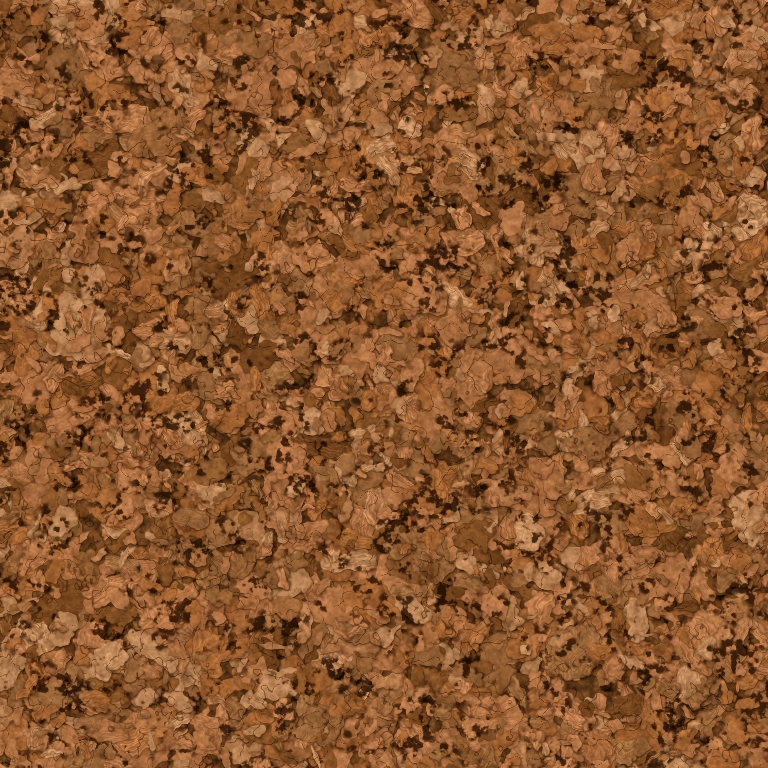
Give the GLSL for this texture, as a Shadertoy shader.

```glsl
// Pressed cork: layers of scattered, ragged flakes in mixed sizes, each with
// its own tint, tilt and growth streaks. Thin contact shadows, cracks, pockets
// and fine grain are gathered in one shade value that also deepens the hue.

float hash(vec2 p) {
    vec3 q = fract(p.xyx * 0.1031);
    q += dot(q, q.yzx + 33.33);
    return fract((q.x + q.y) * q.z);
}

vec4 hash4(vec2 p) {
    vec4 q = fract(p.xyxy * vec4(0.1031, 0.1030, 0.0973, 0.1099));
    q += dot(q, q.wzxy + 33.33);
    return fract((q.xxyz + q.yzzw) * q.zywx);
}

float noise(vec2 p) {
    vec2 i = floor(p), f = fract(p);
    f = f * f * (3.0 - 2.0 * f);
    return mix(mix(hash(i), hash(i + vec2(1, 0)), f.x),
               mix(hash(i + vec2(0, 1)), hash(i + vec2(1, 1)), f.x), f.y);
}

float fbm(vec2 p) {
    float sum = 0.0, amp = 0.57;
    for (int i = 0; i < 3; i++) {
        sum += amp * noise(p);
        p = mat2(1.6, 1.2, -1.2, 1.6) * p + 17.3;
        amp *= 0.5;
    }
    return sum;
}

mat2 turn(float a) {
    return mat2(cos(a), -sin(a), sin(a), cos(a));
}

// Flake tints from dark bark to pale cork
vec3 corkTint(float h) {
    vec3 c = vec3(0.40, 0.23, 0.09);
    c = mix(c, vec3(0.47, 0.28, 0.12), smoothstep(0.02, 0.06, h));
    c = mix(c, vec3(0.53, 0.34, 0.18), smoothstep(0.09, 0.15, h));
    c = mix(c, vec3(0.57, 0.34, 0.16), smoothstep(0.27, 0.33, h));
    c = mix(c, vec3(0.62, 0.39, 0.22), smoothstep(0.46, 0.54, h));
    return mix(c, vec3(0.65, 0.45, 0.28), smoothstep(0.82, 0.92, h));
}

void mainImage(out vec4 fragColor, in vec2 fragCoord) {
    vec2 uv = fragCoord / iResolution.y;
    float edge = max(0.0005, 0.6 / iResolution.y);
    vec3 albedo = vec3(0.52, 0.33, 0.16);
    float grain = fbm(uv * 135.0 + 40.0);
    float shade = 0.45 + 0.5 * grain;

    // Coarse and fine warps that make the outlines ragged
    vec2 warp = 0.028 * (vec2(fbm(uv * 42.0), fbm(uv * 42.0 + 300.0)) - 0.5);
    warp += 0.0036 * (vec2(noise(uv * 190.0), noise(uv * 190.0 + 90.0)) - 0.5);

    // Cells per canvas height for each layer, bottom to top
    float density[5] = float[5](38.0, 27.0, 17.0, 28.0, 52.0);

    for (int layer = 0; layer < 5; layer++) {
        float freq = density[layer];
        vec2 seed = vec2(37.0, 71.0) * float(layer + 1);
        float keep = layer < 2 ? 1.0 : layer == 4 ? 0.33 : 0.5;
        vec2 p = (uv + turn(2.4 * float(layer)) * warp) * freq;

        for (int k = 0; k < 9; k++) {
            vec2 id = floor(p) + vec2(k % 3 - 1, k / 3 - 1);
            vec4 place = hash4(id + seed);
            vec2 rel = p - id - place.xy;
            if (place.z > keep || dot(rel, rel) > 0.8) continue;

            // Rotated, rounded box with random length and width
            vec4 form = hash4(id + seed + 211.0);
            vec2 q = turn(6.2832 * place.w) * rel;
            vec2 radii = mix(0.40, 0.76, form.x) * vec2(1.0, mix(0.28, 0.85, form.y));
            vec2 n = abs(q / radii);
            n *= sqrt(n);
            float d = (pow(dot(n, n), 0.3333) - 1.0) * radii.y / freq;
            if (d > 0.006) continue;

            // Contact shadow, deeper at the lower right and uneven in strength
            float side = dot(rel / (length(rel) + 0.001), vec2(0.6, -0.8));
            float depth = (0.21 + 0.19 * side) * (0.4 + 1.2 * form.z);
            shade *= 1.0 - depth * exp(-max(d, 0.0) / 0.0015);

            float cover = smoothstep(edge, -edge, d);
            if (cover > 0.0) {
                // Growth streaks bend along the length of the flake
                vec4 look = hash4(id + seed + 433.0);
                vec2 g = q / freq;
                float bend = noise(g * vec2(75.0, 230.0) + id);
                float streak = sin(g.y * 1000.0 + 9.0 * bend) + 1.4 * bend - 0.7;
                float flake = 1.0 + 0.12 * look.x * look.x * streak;
                flake += 0.09 * (look.y - 0.5) - 0.03 * side * length(q / radii);
                flake *= 1.0 - 0.13 * smoothstep(-0.0014, 0.0, d);
                albedo = mix(albedo, corkTint(look.z), cover);
                shade = mix(shade, flake, cover);
            }
        }
    }

    // Mottling and fine grain
    shade *= 1.0 + 0.36 * (grain - 0.5);
    shade *= 1.0 + 0.13 * (noise(uv * 330.0) - 0.5);

    // Short, thin cracks that wander across the flakes
    float crack = smoothstep(0.026, 0.0, abs(fbm(uv * 46.0 + 210.0) - 0.5));
    float patches = fbm(uv * 38.0 + 8.0);
    shade *= 1.0 - 0.36 * crack * smoothstep(0.60, 0.42, patches);

    // Small dark crumbly pockets
    shade *= 1.0 - 0.60 * smoothstep(0.54, 0.67, patches) * smoothstep(0.54, 0.36, grain);

    // Shade dims blue most, so crevices turn a warm brown
    shade = max(shade * 1.10, 0.05);
    fragColor = vec4(albedo * pow(vec3(shade), vec3(1.0, 1.2, 1.6)), 1.0);
}
```
